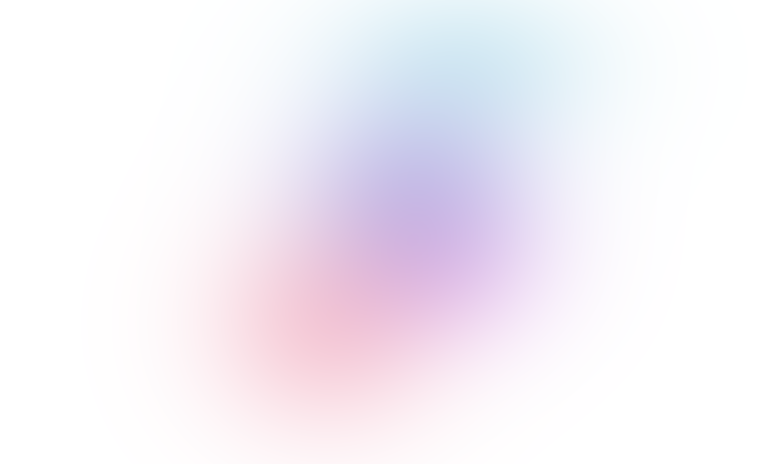
Write a WebGL 2 fragment shader that draws this background.

```glsl
#version 300 es
precision highp float;
// Soft cyan, violet, rose and magenta glows blending like ink on white.

uniform vec2 u_resolution;
out vec4 fragColor;

// Elliptical Gaussian falloff, 1 at the center.
float glow(vec2 p, vec2 center, vec2 spread) {
    vec2 d = (p - center) / spread;
    return exp(-0.5 * dot(d, d));
}

void main() {
    // Centered coordinates, one unit per canvas height.
    vec2 p = (gl_FragCoord.xy - 0.5 * u_resolution) / u_resolution.y;

    // Each glow absorbs red, green and blue by its own amount.
    vec3 absorption = vec3(0.0);
    absorption += vec3(0.17, 0.07, 0.04) * glow(p, vec2(0.174, 0.360), vec2(0.204, 0.129));   // cyan
    absorption += vec3(0.21, 0.22, 0.07) * glow(p, vec2(0.067, 0.102), vec2(0.183, 0.140));   // violet
    absorption += vec3(0.03, 0.21, 0.165) * glow(p, vec2(-0.127, -0.199), vec2(0.172, 0.161)); // rose
    absorption += vec3(0.06, 0.17, 0.04) * glow(p, vec2(0.131, -0.081), vec2(0.161, 0.129));  // magenta

    // White light filtered through the combined layers.
    fragColor = vec4(exp(-absorption), 1.0);
}
```
